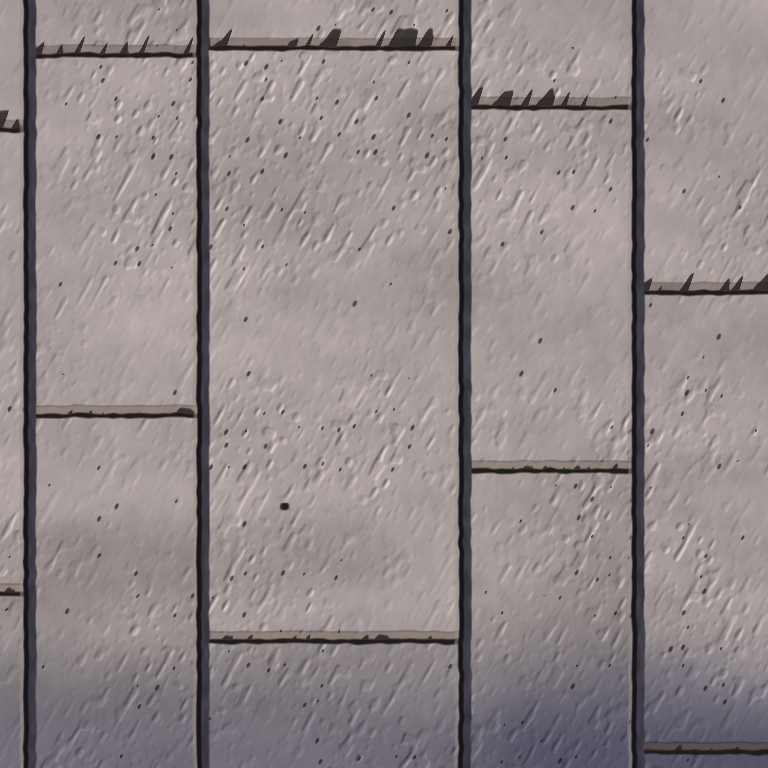
Give the GLSL for this texture, as a Shadertoy shader.

```glsl
// Weathered stone slabs in alternating narrow and wide columns, split by dark
// grooves and staggered chipped joints. Columns come from a repeating pair,
// pits from embossed slanted noise, and a blue stain rises from the bottom.

float hash(vec2 p) {
    vec3 q = fract(p.xyx * 0.1031);
    q += dot(q, q.yzx + 33.33);
    return fract((q.x + q.y) * q.z);
}

float noise(vec2 p) {
    vec2 i = floor(p), f = fract(p);
    f = f * f * (3.0 - 2.0 * f);
    return mix(mix(hash(i), hash(i + vec2(1, 0)), f.x),
               mix(hash(i + vec2(0, 1)), hash(i + vec2(1, 1)), f.x), f.y);
}

float fbm(vec2 p) {
    float sum = 0.0, amp = 0.5;
    for (int i = 0; i < 4; i++) {
        sum += amp * noise(p);
        p = p * 2.03 + 17.1;
        amp *= 0.5;
    }
    return sum / 0.9375;
}

// Depth of the small dents, stretched along a leaning axis
float dents(vec2 p) {
    vec2 q = vec2(dot(p, vec2(0.87, -0.49)), dot(p, vec2(0.49, 0.87))) + 3.0;
    float coarse = smoothstep(0.62, 0.95, noise(q * vec2(125, 58)));
    float fine = smoothstep(0.5, 1.0, noise(q * vec2(210, 105) + 40.0));
    return coarse + 0.35 * fine;
}

// Sparse dark pits, one candidate per cell
float pits(vec2 p, float density) {
    vec2 cell = floor(p * 42.0);
    vec2 d = fract(p * 42.0) - 0.3 - 0.4 * vec2(hash(cell), hash(cell + 7.3));
    d = vec2(dot(d, vec2(0.87, -0.49)) * 1.9, dot(d, vec2(0.49, 0.87)));
    float size = 0.1 + 0.16 * hash(cell + 3.7);
    return (1.0 - smoothstep(size * 0.4, size, length(d))) * step(hash(cell + 11.9), density);
}

void mainImage(out vec4 fragColor, in vec2 fragCoord) {
    vec2 uv = fragCoord / iResolution.xy;
    float px = 1.0 / iResolution.y;

    // Column: signed distance to the nearest groove
    float u = uv.x - 0.039;
    float pair = floor(u / 0.5665);
    float inPair = u - pair * 0.5665;
    float wide = step(0.2255, inPair);
    float fromLeft = inPair - wide * 0.2255;
    float width = mix(0.2255, 0.341, wide);
    float groove = fromLeft < 0.5 * width ? fromLeft : fromLeft - width;
    groove += 0.0022 * (noise(uv * vec2(20, 75)) - 0.5);
    float column = 2.0 * pair + wide + 1.0;

    // Joint: signed height above the nearest one in this column
    float first[5] = float[5](0.230, 0.461, 0.167, 0.389, 0.022);
    float spacing[5] = float[5](0.603, 0.469, 0.772, 0.473, 0.599);
    int c = clamp(int(column), 0, 4);
    float rowPos = (uv.y - first[c]) / spacing[c];
    float row = max(0.0, floor(rowPos + 0.5));
    float joint = (rowPos - row) * spacing[c] + 0.003 * (noise(uv * vec2(60, 9)) - 0.5);
    float rough = mix(0.3, 1.0, min(row, 1.0));
    float tile = hash(vec2(column, floor(rowPos)) + 5.0);

    // Stone: cloudy streaks, tint per slab, darker below the first joints
    float cloud = fbm(uv * vec2(5, 11) + 2.0);
    float wear = fbm(uv * vec2(6, 7) + 31.0);
    vec3 color = vec3(0.645, 0.605, 0.597) * (0.98 + 0.03 * tile);
    color *= 1.0 + 0.26 * (cloud - 0.5) + 0.09 * (fbm(uv * vec2(70, 45)) - 0.5);
    color *= 1.0 - 0.1 * step(rowPos, 0.0) * (1.0 - smoothstep(0.1, 0.5, uv.y));

    // Blue stain along the bottom
    float reach = 0.13 + 0.13 * fbm(vec2(uv.x * 5.0 + 8.0, uv.y * 4.0));
    float stain = 1.0 - smoothstep(0.0, reach, uv.y - 0.015);
    stain *= 0.6 + 0.4 * smoothstep(0.55, 0.7, uv.x);
    color = mix(color, vec3(0.29, 0.29, 0.37), 0.85 * stain);

    // Dents lit from the upper left, then dark pits and one larger hole
    vec2 toLight = vec2(-0.0014, 0.0011);
    float relief = dents(uv + toLight) - dents(uv - toLight);
    color *= 1.0 + relief * (0.06 + 0.24 * smoothstep(0.35, 0.7, wear));
    color *= 1.0 - 0.55 * pits(uv, 0.04 + 0.3 * smoothstep(0.45, 0.75, wear));
    float hole = length(uv - vec2(0.371, 0.340)) + 0.003 * (noise(uv * 230.0) - 0.5);
    color = mix(color, vec3(0.14, 0.13, 0.15), 1.0 - smoothstep(0.003, 0.0075, hole));

    // Joint: beige lip, dark crack and leaning splinters
    float lip = smoothstep(-px, px, joint) * (1.0 - smoothstep(0.008, 0.0105, joint));
    vec3 lipColor = mix(vec3(0.57, 0.51, 0.47), vec3(0.46, 0.41, 0.38), rough * noise(uv * 45.0));
    color = mix(color, lipColor * (1.0 - 0.4 * stain), 0.85 * lip);
    color *= 1.0 - 0.25 * (1.0 - smoothstep(0.0, 0.0025, abs(joint - 0.0105)));
    float splinter = noise(vec2((uv.x - 0.45 * joint) * 120.0, column * 9.0 + row));
    float spikeTop = 0.024 * rough * smoothstep(0.58, 1.0, splinter);
    float spike = smoothstep(-0.002, 0.0, joint) * (1.0 - smoothstep(-0.002, 0.002, joint - spikeTop));
    float crackHalf = 0.0016 + 0.0018 * noise(uv * vec2(95, 20));
    float crack = 1.0 - smoothstep(-px, px + 0.001, abs(joint + 0.002) - crackHalf);
    color = mix(color, vec3(0.13, 0.11, 0.11), max(crack, 0.8 * spike * step(0.002, spikeTop)));

    // Groove: pale rim on its left, black wall, then a blue-grey floor
    float rim = smoothstep(-0.0145, -0.0115, groove) * (1.0 - smoothstep(-0.009, -0.007, groove));
    color = mix(color, vec3(0.60, 0.55, 0.51), 0.5 * rim);
    vec3 floorColor = vec3(0.235, 0.225, 0.265) * (0.85 + 0.3 * noise(uv * vec2(160, 60)));
    vec3 grooveColor = mix(vec3(0.09, 0.08, 0.10), floorColor, smoothstep(-0.0035, -0.0005, groove));
    float inGroove = 1.0 - smoothstep(-px, px + 0.0006, abs(groove) - 0.0078);
    color = mix(color, grooveColor, inGroove);

    fragColor = vec4(color, 1.0);
}
```
